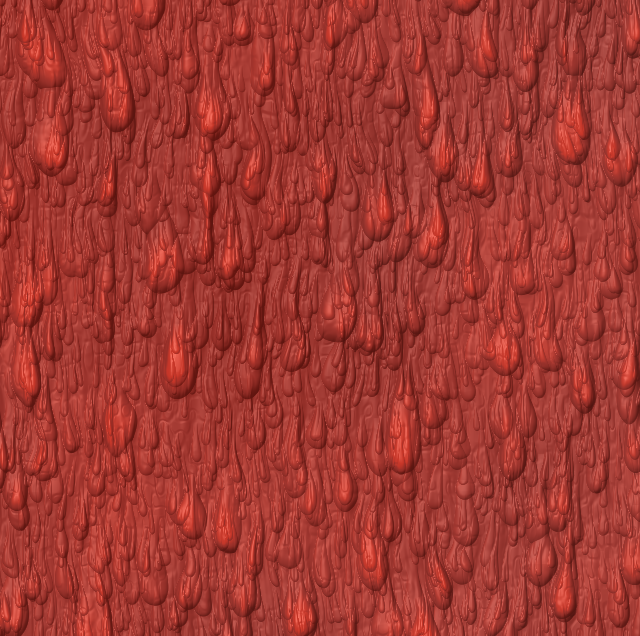
A WebGL 1 fragment shader for this texture:

```glsl
precision highp float;
// Glossy red wall of thick wax drips running down over each other.
uniform vec2 u_resolution;

const vec3 DEEP_RED = vec3(0.41, 0.075, 0.05);
const vec3 WAX_RED = vec3(0.615, 0.178, 0.148);
const vec3 BRIGHT_RED = vec3(0.78, 0.21, 0.155);
const vec3 DUSTY_PINK = vec3(0.61, 0.25, 0.23);
const vec3 GLOSS = vec3(0.20, 0.24, 0.23);

float hash(vec2 p) {
  return fract(sin(dot(p, vec2(127.1, 311.7))) * 43758.5453);
}

float noise(vec2 p) {
  vec2 i = floor(p);
  vec2 f = fract(p);
  f = f * f * (3.0 - 2.0 * f);
  return mix(mix(hash(i), hash(i + vec2(1.0, 0.0)), f.x),
             mix(hash(i + vec2(0.0, 1.0)), hash(i + vec2(1.0, 1.0)), f.x), f.y);
}

// Height of one drip: a long bulb at q = 0 with a tail tapering upwards.
float drip(vec2 q, float radius, float tail) {
  float t = clamp(q.y / tail, 0.0, 1.0);
  float r = radius * mix(1.0, 0.4, smoothstep(0.0, 0.8, t));
  float end = min(q.y, 0.0) * 0.7 + max(q.y - tail, 0.0);
  float d = length(vec2(q.x, end)) / r;
  float k = max(1.0 - d * d, 0.0);
  return 0.55 * radius * mix(1.0, 0.55, t) * k * (1.8 - 0.8 * k) * (1.0 - t * t);
}

// Tallest drip at p in a jittered grid of elongated cells.
float dripLayer(vec2 p, float columns, float aspect, float density, float seed) {
  vec2 cell = vec2(1.0, aspect) / columns;
  vec2 home = floor(p / cell);
  float tallest = 0.0;
  for (int y = -1; y <= 1; y++) {
    for (int x = -1; x <= 1; x++) {
      vec2 id = home + vec2(float(x), float(y));
      vec2 key = id + seed;
      vec2 q = p - (id + vec2(hash(key), hash(key + 17.3))) * cell;
      q.x += q.y * 0.14 * (hash(key + 11.9) - 0.5);
      float radius = cell.x * mix(0.22, 0.46, hash(key + 31.7));
      float tail = cell.y * mix(0.4, 1.0, hash(key + 53.9));
      float present = step(hash(key + 71.1), density);
      tallest = max(tallest, present * drip(q, radius, tail));
    }
  }
  return tallest;
}

// Thin grooves along the zero lines of stretched noise.
float creases(vec2 p, float width) {
  return smoothstep(0.0, width, abs(2.0 * noise(p) - 1.0));
}

// Bends the drips so that their outlines become uneven.
vec2 sag(vec2 p) {
  vec2 q = p;
  q.x += 0.020 * (noise(p * vec2(9.0, 6.0)) - 0.5);
  q.x += 0.011 * (noise(p * vec2(32.0, 17.0) + 9.0) - 0.5);
  q.y += 0.012 * (noise(p * vec2(22.0, 11.0) + 4.0) - 0.5);
  return q;
}

float surface(vec2 p) {
  vec2 q = sag(p);
  float h = dripLayer(q, 15.0, 2.4, 0.85, 3.0);
  h += 0.9 * dripLayer(q, 24.0, 3.0, 0.95, 41.0);
  h += 0.9 * dripLayer(q, 36.0, 3.6, 1.0, 87.0);
  h += 0.9 * dripLayer(q, 56.0, 4.0, 1.0, 133.0);
  h += 0.005 * noise(q * vec2(62.0, 9.0));
  h += 0.0024 * noise(q * vec2(115.0, 20.0) + 7.0);
  h += 0.0008 * creases(q * vec2(78.0, 25.0), 0.35);
  h += 0.0006 * creases(q * vec2(125.0, 60.0) + 5.0, 0.45);
  return h;
}

void main() {
  vec2 p = gl_FragCoord.xy / u_resolution.y;

  // Relief and its normal
  float e = 0.0013;
  float h = surface(p);
  vec2 slope = (vec2(surface(p + vec2(e, 0.0)), surface(p + vec2(0.0, e))) - h) / e;
  vec3 normal = normalize(vec3(-slope, 1.0));

  // Light from the upper left, with a short shadow below the bulbs
  vec3 light = normalize(vec3(-0.42, 0.52, 0.75));
  float lit = dot(normal, light) / light.z - 1.0;
  float above = surface(p + vec2(-0.003, 0.008));
  float shadow = clamp((above - h) * 45.0, 0.0, 1.0);
  float lift = smoothstep(0.010, 0.031, h);
  float steep = 1.0 - smoothstep(0.35, 0.8, normal.z);

  // Wax colour: dark creases, red body, bright raised bulbs
  float broad = 0.6 * noise(p * vec2(5.0, 4.0) + 6.0) + 0.4 * noise(p * 11.0) - 0.5;
  float tone = 0.55 + 0.5 * lit + 0.46 * lift - 0.35 * shadow - 0.12 * steep + 0.34 * broad;
  vec3 color = mix(DEEP_RED, WAX_RED, smoothstep(-0.25, 0.58, tone));
  color = mix(color, BRIGHT_RED, smoothstep(0.5, 0.95, tone));

  // Dull film in the recesses, stronger towards the right
  float film = (1.0 - lift) * (0.15 + 0.4 * noise(p * 5.0 + 2.0) + 0.4 * p.x);
  color = mix(color, DUSTY_PINK * (0.65 + 0.6 * tone), film * 0.7);

  // Soft gloss
  vec3 halfway = normalize(light + vec3(0.0, 0.0, 1.0));
  float gloss = pow(max(dot(normal, halfway), 0.0), 18.0);
  color += GLOSS * gloss * (0.55 + 0.35 * lift) * (1.0 - 0.7 * shadow);

  gl_FragColor = vec4(color, 1.0);
}
```
